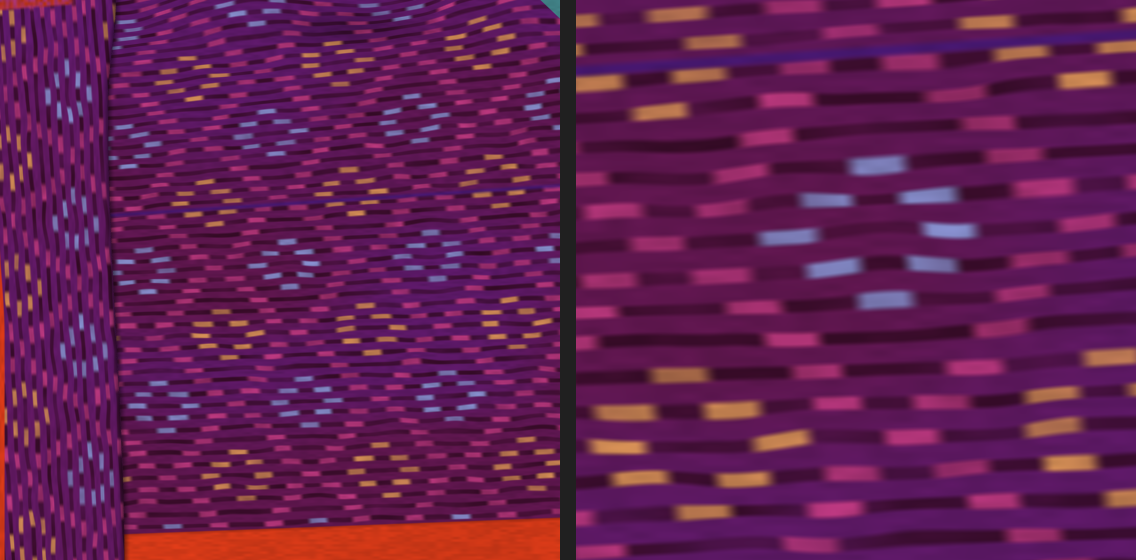
Left: the whole. Right: its middle third, enlarged.
Give the GLSL for this texture, as a WebGL 1 fragment shader.

```glsl
precision highp float;
// Purple ikat cloth: pink dashed lattice around gold and blue diamonds, with a turned side panel and orange border.
uniform vec2 u_resolution;

const vec3 VIOLET = vec3(0.355, 0.095, 0.40);
const vec3 PLUM   = vec3(0.365, 0.085, 0.30);
const vec3 DARK   = vec3(0.20, 0.04, 0.14);
const vec3 PINK   = vec3(0.76, 0.23, 0.51);
const vec3 GOLD   = vec3(0.83, 0.56, 0.33);
const vec3 BLUE   = vec3(0.52, 0.56, 0.80);
const vec3 ORANGE = vec3(0.82, 0.22, 0.09);
const vec3 TEAL   = vec3(0.25, 0.50, 0.52);
const vec3 CREASE = vec3(0.24, 0.09, 0.46);

const float HALF_ROWS   = 6.0;    // yarn rows from a blue to a gold diamond
const float ROW_HEIGHT  = 0.0200; // canvas height of one yarn row
const float HALF_COLUMN = 0.129;  // canvas width from a blue to a gold diamond
const float DASH_LENGTH = 0.125;  // half length, in half columns
const float DASH_WIDTH  = 0.21;   // half width, in rows
const float DARK_WIDTH  = 0.18;
const float FEATHER     = 0.05;   // bleeding of the dyed dash ends

float hash(vec2 p) {
  vec3 q = fract(p.xyx * vec3(0.1031, 0.1030, 0.0973));
  q += dot(q, q.yzx + 33.33);
  return fract((q.x + q.y) * q.z);
}

float noise(vec2 p) {
  vec2 i = floor(p), f = fract(p);
  f = f * f * (3.0 - 2.0 * f);
  return mix(mix(hash(i), hash(i + vec2(1.0, 0.0)), f.x),
             mix(hash(i + vec2(0.0, 1.0)), hash(i + 1.0), f.x), f.y);
}

// 1 below the limit, 0 above it, with a soft edge
float below(float x, float limit, float soft) {
  return 1.0 - smoothstep(limit - soft, limit + soft, x);
}

float dash(float x, float center) {
  return below(abs(x - center), DASH_LENGTH, FEATHER);
}

// Dashes of a five-row diamond; row is the distance from its middle
float diamond(float x, float row) {
  float arm = row < 0.5 ? 0.37 : (row < 1.5 ? 0.24 : 0.0);
  return dash(x, arm) * step(row, 2.5);
}

// cell.x counts half columns, cell.y counts rows, from a blue diamond
vec3 ikat(vec2 cell, vec3 ground, float px) {
  cell.y += 0.3 * (noise(cell * vec2(2.5, 0.7) + 40.0) - 0.5);
  float row = floor(cell.y + 0.5);
  float u = cell.x + 0.10 * (hash(vec2(row + 50.0, 7.0)) - 0.5);
  u += 0.06 * (noise(vec2(u * 2.0 + 30.0, row + 60.0)) - 0.5);
  float x = abs(mod(u + 1.0, 2.0) - 1.0);
  float d = abs(mod(row + HALF_ROWS, 2.0 * HALF_ROWS) - HALF_ROWS);

  // lattice arms step evenly and meet in one dash at each crossing
  float arm = 0.5 - 0.125 * (d - 3.0);
  arm = d < 0.5 ? 1.0 : (d > 5.5 ? 0.0 : arm);

  float soft = max(0.10, 0.7 * px / ROW_HEIGHT);
  float across = abs(cell.y - row);
  float dye = below(across, DASH_WIDTH, soft);
  dye *= mix(0.62, 1.0, noise(vec2(u * 3.0 + 20.0, row * 3.7 + 90.0)));
  float shade = mix(0.35, 1.0, noise(vec2(u * 2.2 + 70.0, row * 5.3 + 80.0)));

  vec3 col = mix(ground, DARK, below(across, DARK_WIDTH, soft) * shade);
  col = mix(col, PINK, dye * dash(x, arm) * 0.92);
  col = mix(col, BLUE, dye * diamond(x, d));
  return mix(col, GOLD, dye * diamond(1.0 - x, HALF_ROWS - d));
}

// Main cloth: rows tilt more towards the top, columns drift to the right
vec2 mainCell(vec2 p) {
  float slope = -0.036 - 0.085 * below(p.y, 0.325, 0.325);
  float fold = 0.018 * cos((p.x - 0.68) * 13.0) * below(p.y, 0.06, 0.06);
  float n = (p.y - slope * (p.x - 0.5) - fold - 0.472) / 0.1202;
  n -= 0.0114 * n * n;
  float u = (p.x - 0.643 - 0.0156 * n) / HALF_COLUMN + 1.0;
  return vec2(u, n * HALF_ROWS);
}

// Side panel: the same weave turned a quarter
vec2 sideCell(vec2 p) {
  float n = (p.x - 0.122 - 0.06 * (p.y - 0.17)) / 0.1107;
  return vec2((p.y - 0.169) / 0.114, n * HALF_ROWS);
}

void main() {
  vec2 p = gl_FragCoord.xy / u_resolution;
  p.y = 1.0 - p.y; // measured downwards
  float px = 1.0 / min(u_resolution.x, u_resolution.y);
  float edge = 0.193 + 0.029 * smoothstep(0.2, 1.0, p.y) + 0.014 * below(p.y, 0.09, 0.09);
  float side = below(p.x, edge, px);

  // worn ground colour and cloth
  float tone = noise(p * vec2(2.5, 6.0) + 11.0) + 0.5 * (p.y - 0.5);
  vec3 ground = mix(VIOLET, PLUM, smoothstep(0.15, 0.85, tone));
  vec3 cloth = ikat(mainCell(p), ground, px);
  vec3 panel = ikat(sideCell(p), mix(ground, VIOLET, 0.6) * 1.04, px);

  // crease and fold shadows
  float crease = abs(p.y - 0.384 + 0.066 * (p.x - 0.208));
  cloth = mix(cloth, CREASE, 0.75 * below(crease, 0.003, 0.002 + px));
  cloth *= 1.0 - 0.22 * below(length((p - vec2(0.62, 0.05)) * vec2(1.0, 4.0)), 0.10, 0.10);

  // orange border, teal corner
  float hem = 0.954 - 0.038 * (p.x - 0.22);
  vec3 border = ORANGE * (0.96 + 0.08 * noise(p * 9.0));
  border *= 1.0 - 0.2 * below(p.y - hem, 0.003, 0.004);
  cloth = mix(border, cloth, below(p.y, hem, px));
  cloth = mix(cloth, TEAL, below(p.y - (p.x - 0.965) * 0.95, 0.0, px));
  cloth *= 1.0 - 0.5 * below(p.x - edge, 0.004, 0.008);

  // panel edges
  panel *= 1.0 - 0.5 * below(edge - p.x, 0.004, 0.008);
  float selvage = below(p.y, 0.018 - 0.08 * p.x, 0.004) * below(p.x, 0.13, 0.01);
  panel = mix(panel, mix(PINK, ORANGE, noise(p * 150.0)) * 0.85, selvage);
  panel = mix(panel, ORANGE, below(p.x, 0.010 * smoothstep(0.40, 0.60, p.y) - px, px));

  vec3 col = mix(cloth, panel, side);
  float grain = noise(p * mix(vec2(70.0, 230.0), vec2(230.0, 70.0), side));
  gl_FragColor = vec4(col * (0.94 + 0.12 * grain), 1.0);
}
```
